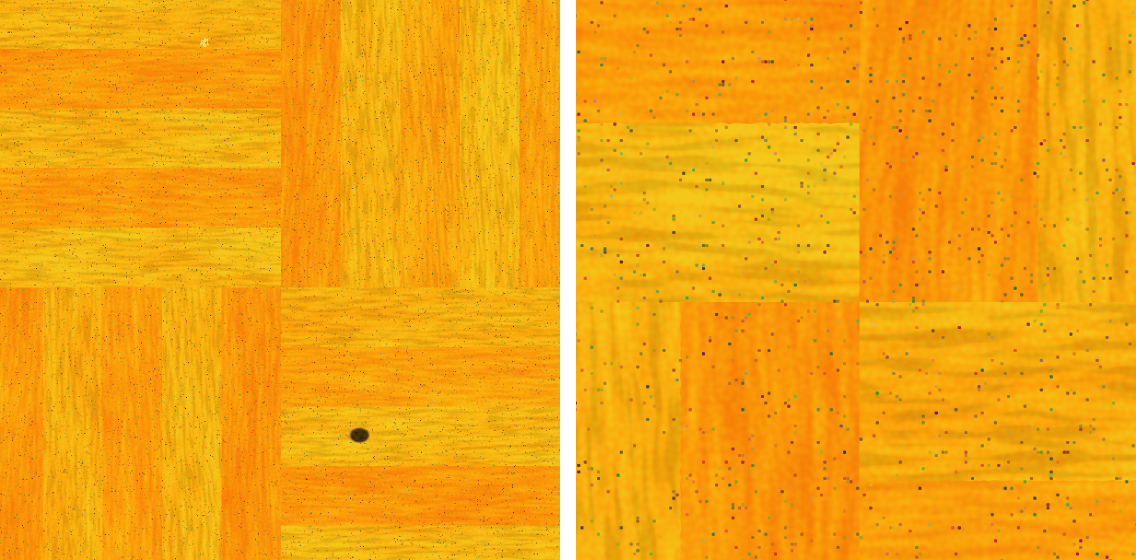
Left: the whole. Right: its middle third, enlarged.
Write a WebGL 2 fragment shader that draws this texture.

```glsl
#version 300 es
precision highp float;

uniform vec2 u_resolution;
out vec4 fragColor;

#define SEAM vec2(0.502, 0.487)
#define PLANK_WIDTH 0.1064
#define TONE_CONTRAST 0.80
#define GRAIN_SCALE vec2(15.0, 135.0)
#define GRAIN_STRENGTH 0.40
#define MOTTLE_STRENGTH 0.24
#define EDGE_WOBBLE 0.001
#define SPECK_CELLS 512.0
#define SPECK_DENSITY 0.036
#define KNOT_CENTER vec2(0.642, 0.2227)
#define KNOT_RADII vec2(0.0168, 0.0127)
#define CHIP_CENTER vec2(0.366, 0.924)

const vec3 ORANGE = vec3(0.97, 0.52, 0.03);
const vec3 AMBER = vec3(0.98, 0.65, 0.04);
const vec3 GOLD = vec3(0.96, 0.78, 0.10);
const vec3 KNOT_BROWN = vec3(0.25, 0.18, 0.05);
const vec3 CHIP_PALE = vec3(1.0, 0.90, 0.50);

// Plank tones, five per block, counted outward from the central seam
const float PLANK_TONE[20] = float[20](
    0.20, 0.68, 0.30, 0.58, 0.20,   // lower left
    0.66, 0.40, 0.76, 0.20, 0.80,   // lower right
    0.80, 0.30, 0.76, 0.26, 0.68,   // upper left
    0.18, 0.68, 0.48, 0.82, 0.42);  // upper right

vec3 hash3(vec2 cell) {
    uvec3 h = uvec3(ivec3(ivec2(cell), 17));
    h = h * 1664525u + 1013904223u;
    h.x += h.y * h.z; h.y += h.z * h.x; h.z += h.x * h.y;
    h ^= h >> 16u;
    h.x += h.y * h.z; h.y += h.z * h.x; h.z += h.x * h.y;
    return vec3(h >> 8u) / 16777216.0;
}

float cornerSlope(vec2 cell, vec2 offset) {
    float angle = 6.28318 * hash3(cell).x;
    return dot(vec2(cos(angle), sin(angle)), offset);
}

float gradientNoise(vec2 p) {
    vec2 i = floor(p), f = p - i;
    vec2 w = f * f * f * (f * (f * 6.0 - 15.0) + 10.0);
    vec2 e = vec2(0.0, 1.0);
    float low = mix(cornerSlope(i, f), cornerSlope(i + e.yx, f - e.yx), w.x);
    float high = mix(cornerSlope(i + e, f - e), cornerSlope(i + e.yy, f - e.yy), w.x);
    return mix(low, high, w.y);
}

vec3 woodRamp(float tone) {
    vec3 warm = mix(ORANGE, AMBER, clamp(tone * 2.0, -0.1, 1.0));
    return mix(warm, GOLD, clamp(tone * 2.0 - 1.0, 0.0, 1.0));
}

vec3 parquet(vec2 p) {
    // Blocks alternate between upright and level planks
    vec2 d = p - SEAM;
    ivec2 side = ivec2(step(0.0, d));
    bool upright = side.x == side.y;
    vec2 q = upright ? d.yx : d;
    float across = abs(q.y) + EDGE_WOBBLE * gradientNoise(p * 200.0);
    int index = clamp(int(across / PLANK_WIDTH), 0, 4);
    int id = (side.x + 2 * side.y) * 5 + index;
    vec3 rnd = hash3(vec2(float(id), 91.0));

    // Lean and bend the fibres, differently in each plank
    float lean = (rnd.x - 0.5) * (upright ? 0.12 : 0.04);
    q.y += lean * q.x + 0.008 * gradientNoise(q * vec2(5.0, 8.0) + 50.0 * rnd.xy);
    vec2 seed = 200.0 * rnd.yz;

    // Fibres from fine to broad, all lying along the plank
    float fine = gradientNoise(q * GRAIN_SCALE + seed)
               + 0.6 * gradientNoise(q * GRAIN_SCALE * vec2(2.6, 1.7) + seed.yx);
    float bands = gradientNoise(q * vec2(5.0, 48.0) + seed.yx);
    float cloud = gradientNoise(q * vec2(4.0, 12.0) + seed);
    float mottle = gradientNoise(p * 240.0 + 31.0);
    float plank = 0.5 + TONE_CONTRAST * (PLANK_TONE[id] - 0.5);
    float tone = plank + GRAIN_STRENGTH * fine + MOTTLE_STRENGTH * mottle
               + 0.26 * bands + 0.30 * cloud;

    // Pale planks carry duller fibres
    float dull = smoothstep(0.0, 0.3, -fine) * smoothstep(0.35, 0.65, plank);
    return woodRamp(tone) * (1.0 - vec3(0.08, 0.015, 0.0) * dull);
}

vec3 addSpecks(vec3 color, vec2 p) {
    vec2 cell = floor(p * SPECK_CELLS);
    vec3 rnd = hash3(cell + 700.0);
    float dist = length(fract(p * SPECK_CELLS) - 0.5);
    float mask = step(rnd.x, SPECK_DENSITY) * (1.0 - smoothstep(0.35, 0.75, dist));
    vec3 tint = hash3(cell + 1900.0) * vec3(0.90, 0.75, 0.45);
    return mix(color, tint, mask * (0.3 + 0.6 * rnd.y));
}

void main() {
    vec2 pixel = 1.0 / u_resolution;
    vec2 uv = gl_FragCoord.xy * pixel;

    // Four samples per pixel smooth the plank edges
    vec3 color = vec3(0.0);
    for (int i = 0; i < 4; i++) {
        vec2 offset = vec2(float(i % 2), float(i / 2)) * 0.5 - 0.25;
        vec2 p = uv + offset * pixel;
        color += 0.25 * addSpecks(parquet(p), p);
    }

    // Dark oval knot
    float edge = 1.5 * pixel.y / KNOT_RADII.y;
    float knot = length((uv - KNOT_CENTER) / KNOT_RADII);
    vec3 knotColor = KNOT_BROWN * (1.0 + 0.5 * gradientNoise(uv * vec2(120.0, 300.0)));
    color = mix(color, knotColor, 1.0 - smoothstep(1.0 - edge, 1.0 + edge, knot));

    // Small ragged chip
    float chip = length(uv - CHIP_CENTER) + 0.008 * gradientNoise(uv * 210.0);
    float ring = abs(chip - 0.005);
    color = mix(color, CHIP_PALE, 0.8 * (1.0 - smoothstep(0.001, 0.003, ring)));
    fragColor = vec4(color, 1.0);
}
```
